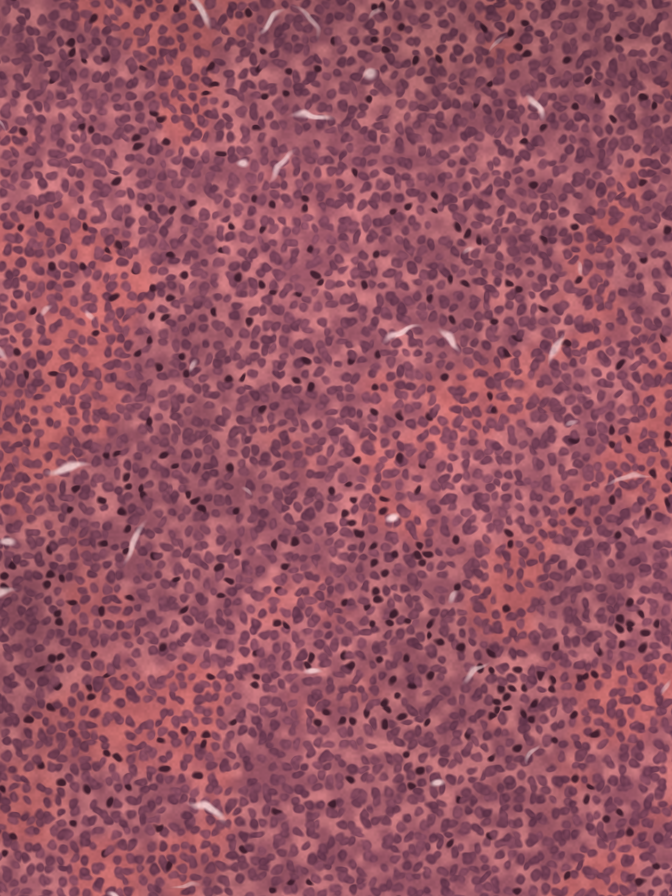
Give the GLSL for this texture, as a WebGL 2 fragment shader.

```glsl
#version 300 es
precision highp float;
// Stained tissue: crowded purple nuclei in mottled pink cytoplasm, with dark clusters and pale slits.

#define CELLS 80.0          // nuclei along the canvas height
#define JITTER 0.80         // irregularity of nucleus positions
#define RADIUS 0.40         // mean nucleus radius, in cells
#define SOFTNESS 0.15       // half width of a nucleus edge, in cells
#define GAP_SHARE 0.10      // share of missing nuclei
#define DARK_SHARE 0.05     // share of condensed nuclei away from clusters
#define SLIT_GRID 13.0      // slit sites along the canvas height
#define SLIT_SHARE 0.26     // share of sites holding a slit
#define GRAIN 0.09          // strength of fine mottling

uniform vec2 u_resolution;
out vec4 outColor;

const vec3 PINK_DEEP   = vec3(0.58, 0.32, 0.385);
const vec3 PINK_LIGHT  = vec3(0.81, 0.49, 0.51);
const vec3 EOSIN       = vec3(0.80, 0.41, 0.40);
const vec3 NUCLEUS_LOW = vec3(0.37, 0.19, 0.285);
const vec3 NUCLEUS_TOP = vec3(0.54, 0.30, 0.385);
const vec3 CONDENSED   = vec3(0.19, 0.075, 0.14);
const vec3 SLIT_PALE   = vec3(0.93, 0.78, 0.79);

vec3 hash3(vec2 p) {
  vec3 q = fract(p.xyx * vec3(0.1031, 0.1030, 0.0973));
  q += dot(q, q.yxz + 33.33);
  return fract((q.xxy + q.yzz) * q.zyx);
}

float noise(vec2 p) {
  vec2 i = floor(p), f = fract(p);
  f = f * f * (3.0 - 2.0 * f);
  return mix(mix(hash3(i).x, hash3(i + vec2(1, 0)).x, f.x),
             mix(hash3(i + vec2(0, 1)).x, hash3(i + vec2(1, 1)).x, f.x), f.y);
}

float fbm(vec2 p) {
  float sum = 0.0, weight = 0.5;
  for (int i = 0; i < 4; i++) {
    sum += weight * noise(p);
    p = mat2(1.6, 1.2, -1.2, 1.6) * p + 17.3;
    weight *= 0.5;
  }
  return sum / 0.9375;
}

vec2 rotate(vec2 v, float angle) {
  float c = cos(angle), s = sin(angle);
  return vec2(c * v.x + s * v.y, c * v.y - s * v.x);
}

// Loose strands where condensed nuclei gather, mostly in the lower middle
float clusterField(vec2 p) {
  float strand = 1.0 - smoothstep(0.0, 0.07, abs(fbm(p * vec2(3.5, 5.0) + 41.0) - 0.5));
  float band = exp(-pow((p.y - 0.34 + 0.12 * (p.x - 0.37)) / 0.13, 2.0));
  return strand * (0.12 + 0.88 * band);
}

vec3 cytoplasm(vec2 p) {
  float mottle = 0.55 * noise(p * CELLS * 0.9 + 5.0) + 0.45 * fbm(p * CELLS * 0.3);
  vec3 color = mix(PINK_DEEP, PINK_LIGHT, smoothstep(0.22, 0.85, mottle));
  float patches = smoothstep(0.52, 0.72, fbm(p * 9.0 + 70.0));
  return mix(color, EOSIN, 0.6 * patches);
}

vec3 addNuclei(vec3 color, vec2 p) {
  vec2 q = p * CELLS;
  vec2 warped = q + 0.35 * (vec2(noise(q * 1.4), noise(q * 1.4 + 31.0)) - 0.5);
  float chromatin = noise(q * 3.2 + 9.0) - 0.5;
  for (int y = -1; y <= 1; y++) {
    for (int x = -1; x <= 1; x++) {
      vec2 id = floor(q) + vec2(x, y);
      vec3 place = hash3(id + 3.0), kind = hash3(id + 211.0);
      vec2 center = id + 0.5 + JITTER * (place.xy - 0.5);
      vec2 d = rotate(warped - center, 6.2832 * place.z);
      float stretch = 1.0 + 0.35 * kind.x;
      float dist = length(d * vec2(1.0 / stretch, stretch * 0.9));
      float cluster = clusterField(center / CELLS);
      float condensed = step(kind.y, DARK_SHARE + 0.42 * cluster);
      float present = max(step(GAP_SHARE, kind.z), condensed);
      float radius = RADIUS * mix(0.85 + 0.3 * place.x, 0.80, condensed);
      float mask = present * (1.0 - smoothstep(radius - SOFTNESS, radius + SOFTNESS, dist));
      float rim = smoothstep(0.2, 0.9, dist / radius);
      float tone = 0.15 + 0.75 * fract(kind.z * 7.0) + 0.5 * chromatin - 0.2 * (rim - 0.5);
      vec3 body = mix(NUCLEUS_LOW, NUCLEUS_TOP, clamp(tone, 0.0, 1.0));
      color = mix(color, mix(body, CONDENSED, 0.85 * condensed), mask * 0.93);
    }
  }
  return color;
}

// Scattered thin openings, slightly bent and ragged
float slits(vec2 p) {
  vec2 q = p * SLIT_GRID;
  float cover = 0.0;
  for (int y = -1; y <= 1; y++) {
    for (int x = -1; x <= 1; x++) {
      vec2 id = floor(q) + vec2(x, y);
      vec3 place = hash3(id + 57.0), kind = hash3(id + 307.0);
      vec2 d = rotate(q - id - place.xy, 2.4 * (place.z - 0.5));
      d.y += 0.12 * (noise(q * 5.0) - 0.5) + 0.3 * d.x * d.x;
      float size = kind.y * kind.y;
      float shape = length(d / vec2(0.09 + 0.25 * size, 0.035 + 0.03 * kind.z));
      float open = step(kind.x, SLIT_SHARE) * (0.45 + 0.55 * kind.z);
      cover = max(cover, open * (1.0 - smoothstep(0.35, 1.25, shape)));
    }
  }
  return cover;
}

void main() {
  vec2 p = gl_FragCoord.xy / u_resolution.y;
  vec3 color = addNuclei(cytoplasm(p), p);
  color = mix(color, SLIT_PALE, slits(p));
  // Broad stain variation and fine mottling
  float stain = fbm(p * 4.0 + 13.0) - 0.5;
  color *= 1.0 + 0.22 * stain - 0.09 * smoothstep(0.8, 1.0, p.y);
  color *= 1.0 + GRAIN * (noise(p * CELLS * 4.0) - 0.5);
  outColor = vec4(clamp(color, 0.0, 1.0), 1.0);
}
```
